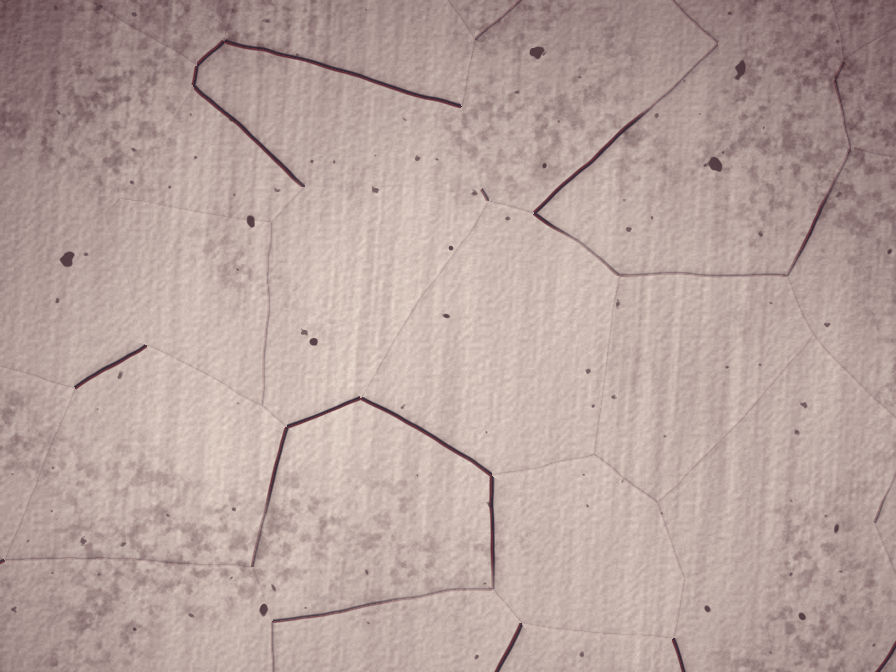
Give the GLSL for this texture, as a Shadertoy shader.

```glsl
// Polished, etched metal under a microscope: pale pink grains with patchy dark
// boundaries, drawn as a warped Voronoi diagram with one-sided relief, then
// overlaid with polishing scratches, dirt specks, stains and lamp falloff.

#define GRAIN_SCALE 3.7
#define LINE_WIDTH 0.0025
#define WARP 0.012
#define SCRATCH_TILT 0.07
#define SCRATCH_AMOUNT 0.11
#define MOTTLE_AMOUNT 0.16
#define STAIN_AMOUNT 0.30
#define LAMP_CENTER vec2(0.45, 0.35)
#define LAMP_FALLOFF 1.25
#define PALE vec3(0.815, 0.745, 0.712)
#define DUSK vec3(0.360, 0.250, 0.270)

float hash(vec2 p) {
    return fract(sin(dot(p, vec2(127.1, 311.7))) * 43758.5453);
}

vec2 hash2(vec2 p) {
    return vec2(hash(p), hash(p + 57.3));
}

float noise(vec2 p) {
    vec2 i = floor(p), f = fract(p);
    f = f * f * (3.0 - 2.0 * f);
    return mix(mix(hash(i), hash(i + vec2(1, 0)), f.x),
               mix(hash(i + vec2(0, 1)), hash(i + vec2(1, 1)), f.x), f.y);
}

float fbm(vec2 p) {
    float sum = 0.0, gain = 0.5;
    for (int i = 0; i < 4; i++) {
        sum += gain * noise(p);
        p = mat2(1.6, 1.2, -1.2, 1.6) * p + 7.1;
        gain *= 0.5;
    }
    return sum / 0.9375;
}

// Nearest grain boundary: x distance, y lit side (-1 or 1), z random edge key
vec3 grainBoundary(vec2 p) {
    p *= GRAIN_SCALE;
    vec2 cell = floor(p), home = cell, toHome = vec2(9.0);
    for (int y = -1; y <= 1; y++)
    for (int x = -1; x <= 1; x++) {
        vec2 id = cell + vec2(x, y);
        vec2 r = id + hash2(id) - p;
        if (dot(r, r) < dot(toHome, toHome)) { toHome = r; home = id; }
    }
    vec3 edge = vec3(9.0, 1.0, 0.0);
    for (int y = -2; y <= 2; y++)
    for (int x = -2; x <= 2; x++) {
        vec2 id = home + vec2(x, y);
        if (x == 0 && y == 0) continue;
        vec2 r = id + hash2(id) - p;
        vec2 normal = normalize(r - toHome);
        float d = dot(0.5 * (r + toHome), normal);
        if (d < edge.x) {
            float side = dot(normal, vec2(0.8, 0.6)) > 0.0 ? 1.0 : -1.0;
            edge = vec3(d, side, fract(hash(id + 3.7) + hash(home + 3.7)));
        }
    }
    edge.x /= GRAIN_SCALE;
    return edge;
}

// Scattered ragged specks, at most one per grid cell
float specks(vec2 p, float freq, float density, float radius, float px) {
    vec2 id = floor(p * freq);
    vec2 r = (fract(p * freq) - 0.25 - 0.5 * hash2(id + 11.0)) / freq;
    float a = 6.2832 * hash(id + 23.0);
    r = mat2(cos(a), sin(a), -sin(a), cos(a)) * r;
    r.x *= mix(0.5, 1.0, hash(id + 31.0));
    float size = radius * mix(0.3, 1.0, pow(hash(id + 41.0), 2.0));
    float d = length(r) - size * (0.5 + noise(p * 1.1 / radius));
    return step(hash(id + 5.0), density) * (1.0 - smoothstep(-px, px, d));
}

void mainImage(out vec4 fragColor, in vec2 fragCoord) {
    vec2 uv = fragCoord / iResolution.xy;
    vec2 p = fragCoord / iResolution.y;
    float px = 1.0 / iResolution.y;

    // Lamp falloff and broad cloudiness
    vec2 offAxis = uv - LAMP_CENTER;
    float tone = 1.0 - LAMP_FALLOFF * pow(length(offAxis), 2.5);
    tone -= 0.25 * smoothstep(0.15, 0.0, uv.x) * abs(uv.y - 0.4);
    tone += 0.22 * (fbm(p * 3.0 + 4.0) - 0.5);

    // Near-vertical scratches and fine embossed grit
    vec2 q = vec2(p.x - SCRATCH_TILT * p.y, p.y);
    float scratch = noise(q * vec2(190.0, 7.0)) + noise(q * vec2(95.0, 3.0) + 9.0) - 1.0;
    tone += SCRATCH_AMOUNT * scratch * (0.5 + noise(p * 4.0));
    tone += MOTTLE_AMOUNT * (noise(p * 170.0) - noise(p * 170.0 + vec2(0.5, -0.5)));
    tone += 0.07 * (hash(floor(p * 384.0)) - 0.5);

    // Brown stains: fine speckle gathered in clouds
    float cloud = smoothstep(0.48, 0.75, fbm(p * 5.0 + 20.0) + 0.08 * uv.y);
    tone -= STAIN_AMOUNT * cloud * smoothstep(0.4, 0.75, fbm(p * 75.0));

    // Grain boundaries: random strength, fading along their length
    vec2 bend = vec2(fbm(p * 6.0), fbm(p * 6.0 + 31.0)) - 0.5;
    vec3 edge = grainBoundary(p + 2.0 * WARP * bend + 2.3);
    float fade = smoothstep(0.2, 0.6, noise(p * 9.0 + 14.0));
    float strength = smoothstep(0.42, 0.72, edge.z) * mix(0.35, 1.0, fade);
    float width = LINE_WIDTH * mix(0.6, 1.15, strength);
    float core = 1.0 - smoothstep(width - px, width + px, edge.x);
    float halo = exp(-edge.x / 0.006);
    float faint = 0.12 * smoothstep(0.05, 0.3, edge.z);
    tone += halo * edge.y * (0.07 + 0.14 * strength) * smoothstep(0.0, 0.2, edge.z);
    tone -= halo * 0.16 * strength;

    // Compose the surface, boundaries and dirt
    vec3 color = mix(DUSK, PALE, tone);
    vec3 ink = mix(vec3(0.34, 0.13, 0.17), vec3(0.17, 0.13, 0.19), 0.5 - 0.5 * edge.y);
    color = mix(color, ink, core * max(faint, 0.9 * strength));
    float dirt = max(specks(p, 7.0, 0.34, 0.009, px), 0.75 * specks(p + 3.1, 19.0, 0.2, 0.004, px));
    color = mix(color, vec3(0.27, 0.18, 0.21), 0.85 * dirt);
    fragColor = vec4(clamp(color, 0.0, 1.0), 1.0);
}
```
